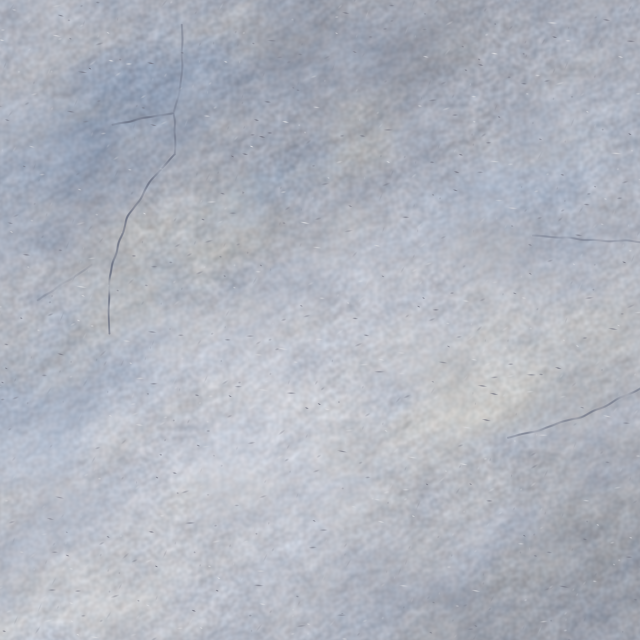
Write a three.js fragment shader that draws this texture.

```glsl
// Weathered, cloudy paint in pale blue grey with cream patches and thin cracks.
// Soft slanted blots and stretched gradient noise set the tone; mottling, grain,
// scattered flecks and bent, wobbling line segments add the aged surface.

varying vec2 vUv;

const vec3 SHADOW = vec3(0.595, 0.615, 0.665);
const vec3 LIGHT = vec3(0.785, 0.797, 0.832);
const vec3 BLUE_SHIFT = vec3(-0.055, -0.026, 0.006);
const vec3 CREAM_SHIFT = vec3(0.026, 0.014, -0.022);
const vec3 CRACK_COLOR = vec3(0.400, 0.425, 0.500);
const vec3 DARK_FLECK = vec3(0.450, 0.455, 0.510);
const vec3 PALE_FLECK = vec3(0.860, 0.865, 0.880);
const vec2 STROKE_DIR = vec2(0.878, 0.479);
const float TONE_MEAN = 0.52;
const float TONE_CONTRAST = 1.45;
const float CLOUD_AMOUNT = 0.36;
const float STREAK_AMOUNT = 0.24;
const float GRAIN_AMOUNT = 0.054;
const float SMUDGE_AMOUNT = 0.050;
const float CRACK_WIDTH = 0.0028;
const float CRACK_WOBBLE = 0.006;
const float FLECK_CELLS = 50.0;
const float FLECK_SHARE = 0.34;

vec2 hash2(vec2 p) {
  vec3 q = fract(p.xyx * vec3(0.1031, 0.1030, 0.0973));
  q += dot(q, q.yzx + 33.33);
  return fract((q.xx + q.yz) * q.zy);
}

float cornerSlope(vec2 corner, vec2 offset) {
  float angle = 6.2832 * hash2(corner + 57.0).x;
  return dot(vec2(cos(angle), sin(angle)), offset);
}

// Gradient noise, about -0.7 to 0.7
float noise(vec2 p) {
  vec2 i = floor(p);
  vec2 f = p - i;
  vec2 u = f * f * f * (f * (f * 6.0 - 15.0) + 10.0);
  vec2 e = vec2(1.0, 0.0);
  float low = mix(cornerSlope(i, f), cornerSlope(i + e, f - e), u.x);
  float high = mix(cornerSlope(i + e.yx, f - e.yx), cornerSlope(i + 1.0, f - 1.0), u.x);
  return mix(low, high, u.y);
}

float fbm(vec2 p) {
  float sum = 0.0;
  float amp = 0.6;
  for (int k = 0; k < 4; k++) {
    sum += amp * noise(p);
    p = p * 2.03 + 11.7;
    amp *= 0.5;
  }
  return sum;
}

// Coordinates along and across the brush strokes
vec2 strokeFrame(vec2 v) {
  return vec2(dot(v, STROKE_DIR), dot(v, vec2(-STROKE_DIR.y, STROKE_DIR.x)));
}

float blot(vec2 p, vec2 centre, vec2 radius) {
  vec2 d = strokeFrame(p - centre) / radius;
  return exp(-dot(d, d));
}

float crack(vec2 p, vec2 a, vec2 b, float bend) {
  float len = distance(a, b);
  vec2 dir = (b - a) / len;
  vec2 r = p - a;
  float along = dot(r, dir);
  float t = clamp(along / len, 0.0, 1.0);
  float wobble = CRACK_WOBBLE * noise(vec2(t * len * 30.0, len * 91.3));
  float side = dir.x * r.y - dir.y * r.x - (bend + wobble) * 4.0 * t * (1.0 - t);
  float d = length(vec2(side, along - t * len));
  float wear = clamp(0.7 + 1.1 * noise(p * 38.0), 0.1, 1.0);
  return wear * (1.0 - smoothstep(0.1 * CRACK_WIDTH, CRACK_WIDTH, d));
}

// Short soft marks: x is dark cover, y is pale cover
vec2 flecks(vec2 p) {
  vec2 cover = vec2(0.0);
  vec2 cell = floor(p * FLECK_CELLS);
  for (int j = -1; j <= 1; j++) for (int i = -1; i <= 1; i++) {
    vec2 id = cell + vec2(float(i), float(j));
    vec2 h = hash2(id + 3.0);
    vec2 kind = hash2(id + 71.0);
    vec2 d = strokeFrame(p - (id + hash2(id + 19.0)) / FLECK_CELLS);
    d.y += d.x * (h.y - 0.5) * 1.6;
    d /= vec2(mix(0.0024, 0.0085, kind.y * kind.y), 0.0025);
    float mark = step(h.x, FLECK_SHARE) * (1.0 - smoothstep(0.0, 1.0, length(d)));
    cover = max(cover, mark * mix(0.15, 0.8, h.y * h.y) * vec2(step(kind.x, 0.6), step(0.6, kind.x)));
  }
  return cover;
}

void main() {
  vec2 p = vUv;
  vec2 s = strokeFrame(p);
  vec2 w = p + 0.08 * vec2(fbm(p * 6.0 + 2.3), fbm(p * 6.0 + 8.1));

  // Broad light and shade
  float tone = 0.30 * blot(w, vec2(0.55, 0.37), vec2(0.40, 0.22));
  tone += 0.20 * blot(w, vec2(0.12, 0.10), vec2(0.36, 0.25));
  tone += 0.14 * blot(w, vec2(0.06, 0.92), vec2(0.18, 0.09));
  tone += 0.16 * blot(w, vec2(0.26, 0.59), vec2(0.22, 0.07));
  tone -= 0.25 * blot(w, vec2(0.48, 0.92), vec2(0.46, 0.22));
  tone -= 0.22 * blot(w, vec2(0.63, 0.91), vec2(0.06, 0.05));
  tone -= 0.30 * blot(w, vec2(0.88, 0.06), vec2(0.44, 0.17));
  tone += CLOUD_AMOUNT * fbm(s * vec2(4.0, 8.0) + 4.6);
  tone += STREAK_AMOUNT * fbm(s * vec2(15.0, 30.0) + 31.0);
  tone = TONE_MEAN + TONE_CONTRAST * (tone - 0.04);
  vec3 color = mix(SHADOW, LIGHT, clamp(tone, -0.15, 1.1));

  // Blue and cream tints
  float blue = blot(w, vec2(0.18, 0.82), vec2(0.24, 0.09)) + blot(w, vec2(0.40, 0.71), vec2(0.10, 0.04));
  blue += 0.7 * blot(w, vec2(0.86, 0.73), vec2(0.16, 0.07)) + 0.7 * blot(w, vec2(0.06, 0.36), vec2(0.22, 0.10));
  float cream = blot(w, vec2(0.26, 0.59), vec2(0.22, 0.07)) + blot(w, vec2(0.77, 0.39), vec2(0.24, 0.10));
  cream += 0.8 * blot(w, vec2(0.55, 0.78), vec2(0.07, 0.03)) + 0.6 * blot(w, vec2(0.05, 0.02), vec2(0.25, 0.07));
  cream += 0.5 * blot(w, vec2(0.90, 0.12), vec2(0.25, 0.10));
  float tint = fbm(s * vec2(7.0, 14.0) + 17.0);
  color += BLUE_SHIFT * clamp(blue + 0.9 * tint, 0.0, 1.2);
  color += CREAM_SHIFT * clamp(cream - 0.9 * tint, 0.0, 1.2);

  // Mottling, fine grain and flecks, rougher in some areas
  float rough = clamp(0.95 + 0.9 * fbm(p * 6.0 + 50.0), 0.6, 1.5);
  float grain = noise(p * 125.0) + 0.8 * noise(s * vec2(55.0, 110.0) + 9.0);
  float smudge = noise(s * vec2(28.0, 52.0) + 63.0);
  color += rough * (GRAIN_AMOUNT * grain + SMUDGE_AMOUNT * smudge);
  color += 0.016 * noise(p * 70.0 + 40.0) * vec3(1.0, -0.2, -0.9);
  vec2 mark = rough * flecks(p);
  color = mix(mix(color, DARK_FLECK, mark.x), PALE_FLECK, mark.y);

  // Cracks: a forked one at left, fainter ones elsewhere
  float lines = 0.45 * crack(p, vec2(0.284, 0.961), vec2(0.271, 0.823), 0.006);
  lines = max(lines, 0.85 * crack(p, vec2(0.176, 0.805), vec2(0.271, 0.823), 0.0));
  lines = max(lines, 0.70 * crack(p, vec2(0.271, 0.823), vec2(0.273, 0.759), 0.002));
  lines = max(lines, 0.85 * crack(p, vec2(0.273, 0.759), vec2(0.171, 0.479), -0.035));
  lines = max(lines, 0.65 * crack(p, vec2(0.794, 0.316), vec2(1.01, 0.399), -0.009));
  lines = max(lines, 0.45 * crack(p, vec2(0.833, 0.632), vec2(1.01, 0.621), 0.0));
  lines = max(lines, 0.35 * crack(p, vec2(0.059, 0.531), vec2(0.143, 0.586), 0.0));
  gl_FragColor = vec4(mix(color, CRACK_COLOR, lines), 1.0);
}
```
